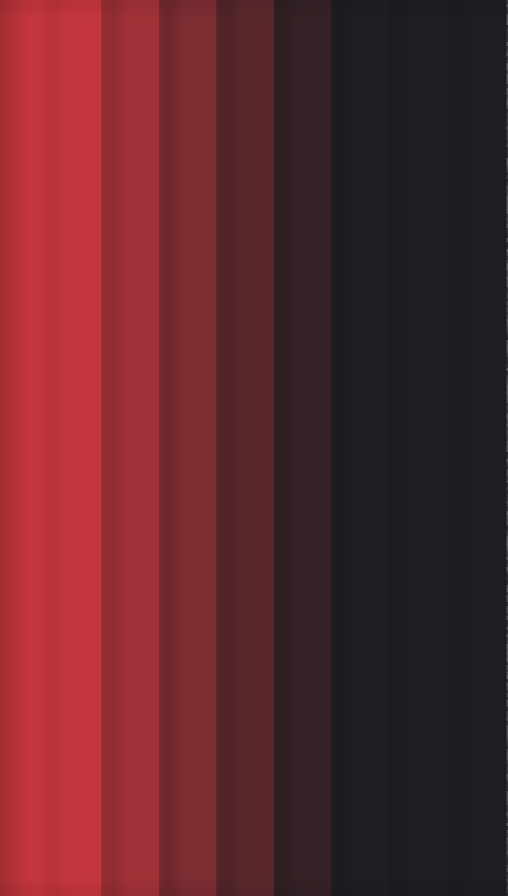
Write a Shadertoy shader that draws this background.

```glsl
const vec3 RED = vec3(0.770, 0.213, 0.241);
const vec3 CHARCOAL = vec3(0.116, 0.122, 0.134);
const float FIRST_EDGE = 0.0862;
const float PANEL_WIDTH = 0.11325;

float hash(float n) {
    return fract(sin(n * 127.1) * 43758.5453);
}

// Flat colour of a panel, fading from red to charcoal
vec3 panelColor(float index) {
    return mix(RED, CHARCOAL, clamp(index / 4.65, 0.0, 1.0));
}

// Blend neighbouring panels across a boundary about one sample wide
vec3 panels(float position, float blur) {
    float boundary = floor(position + 0.5);
    float side = smoothstep(-blur, blur, position - boundary);
    return mix(panelColor(boundary - 1.0), panelColor(boundary), side);
}

// Soft fold: darkest a little to the right of each boundary
float foldShade(float position, float depth) {
    float u = fract(position);
    float rise = smoothstep(0.0, 0.14, u);
    float fall = 1.0 - smoothstep(0.14, 0.50, u);
    return 1.0 - depth * mix(0.65, 1.0, rise) * fall;
}

// Darkening that fades inward from a canvas border
float borderShade(float distanceToEdge, float width, float depth) {
    return 1.0 - depth * (1.0 - smoothstep(0.0, width, distanceToEdge));
}

void mainImage(out vec4 fragColor, in vec2 fragCoord) {
    vec2 uv = fragCoord / iResolution.xy;
    float sampleWidth = 1.0 / iResolution.x;
    float position = (uv.x - FIRST_EDGE) / PANEL_WIDTH;

    vec3 color = panels(position, 0.7 * sampleWidth / PANEL_WIDTH);
    color *= foldShade(position, uv.x < 0.19 ? 0.055 : 0.10);

    // Borders
    color *= borderShade(uv.x, 0.07, 0.12);
    color *= borderShade(min(uv.y, 1.0 - uv.y), 0.025, 0.07);

    // Thin broken highlight along the right side
    float dash = mix(0.15, 0.65, hash(floor(uv.y * 256.0)));
    float rim = smoothstep(0.9955, 0.9985, uv.x);
    color = mix(color, vec3(0.50, 0.51, 0.53), rim * dash);

    fragColor = vec4(color, 1.0);
}
```
